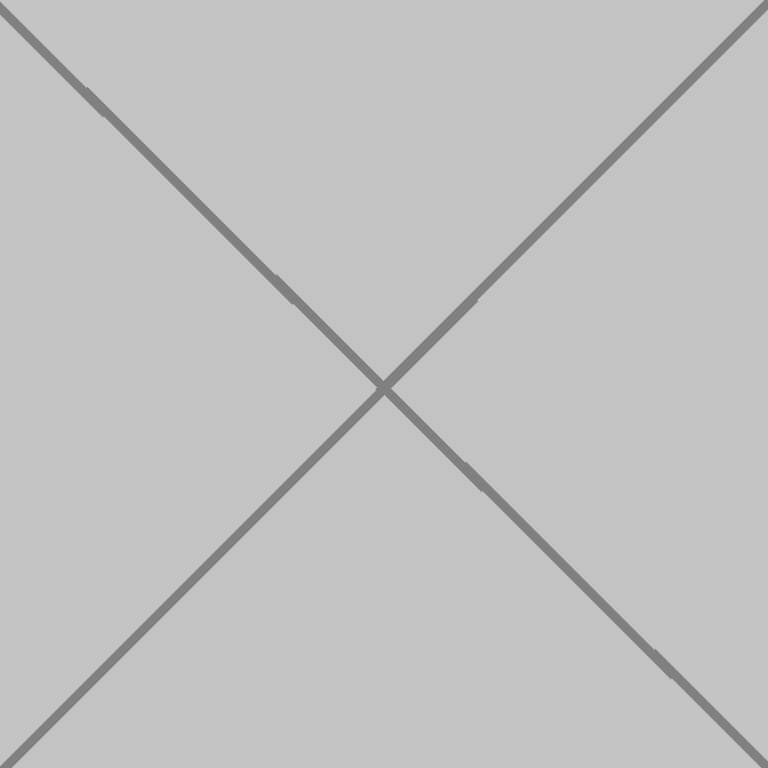
A Shadertoy shader for this background:

```glsl
// Two dark grey diagonals crossing on a flat light grey ground.
// Each diagonal is a chain of overlapping 45 degree bars, slightly offset
// from one another, so the overlaps show as small steps along the edges.

#define GROUND vec3(0.765)
#define STROKE vec3(0.500)
#define HALF_WIDTH 0.0060     // half thickness of a bar
#define BAR_COUNT 5           // bars in the falling diagonal
#define BAR_PERIOD 0.2452     // spacing of falling bars, measured along x
#define BAR_HALF 0.1376       // half extent of a falling bar along x
#define BAR_STEP 0.0026       // sideways shift between neighbouring bars
#define FALL_START vec2(0.0059, 0.0104)  // first bar: centre, offset
#define RISE_OFFSET 1.0065    // x + y of the lower rising bar
#define RISE_OVERLAP vec2(-0.0091, 0.1152) // overlap of the rising bars

const float ROOT2 = 1.41421356;

// Smooth coverage of a bar. pos holds (mean, difference) diagonal
// coordinates; span gives the ends of the bar along the first one.
float bar(vec2 pos, vec2 span, float offset, float pixel) {
    float middle = 0.5 * (span.x + span.y);
    float extent = 0.5 * (span.y - span.x);
    float endDist = (abs(pos.x - middle) - extent) * ROOT2;
    float sideDist = abs(pos.y - offset) / ROOT2 - HALF_WIDTH;
    return clamp(0.5 - max(endDist, sideDist) / pixel, 0.0, 1.0);
}

// Chain of bars running from the upper left to the lower right.
float fallingDiagonal(vec2 p, float pixel) {
    vec2 pos = vec2(0.5 * (p.x + p.y), p.y - p.x);
    float cover = 0.0;
    for (int i = 0; i < BAR_COUNT; i++) {
        float k = float(i);
        float centre = FALL_START.x + k * BAR_PERIOD;
        float offset = FALL_START.y - k * BAR_STEP;
        vec2 span = centre + vec2(-BAR_HALF, BAR_HALF);
        cover = max(cover, bar(pos, span, offset, pixel));
    }
    return cover;
}

// Two long bars from the lower left to the upper right.
float risingDiagonal(vec2 p, float pixel) {
    vec2 pos = vec2(0.5 * (p.x - p.y), p.x + p.y);
    float lower = bar(pos, vec2(-1.0, RISE_OVERLAP.y), RISE_OFFSET, pixel);
    float upper = bar(pos, vec2(RISE_OVERLAP.x, 1.0), RISE_OFFSET - BAR_STEP, pixel);
    return max(lower, upper);
}

void mainImage(out vec4 fragColor, in vec2 fragCoord) {
    // Canvas units with y measured downward from the top edge
    vec2 p = fragCoord / iResolution.xy;
    p.y = 1.0 - p.y;
    float pixel = 1.0 / min(iResolution.x, iResolution.y);

    float cover = max(fallingDiagonal(p, pixel), risingDiagonal(p, pixel));
    fragColor = vec4(mix(GROUND, STROKE, cover), 1.0);
}
```
